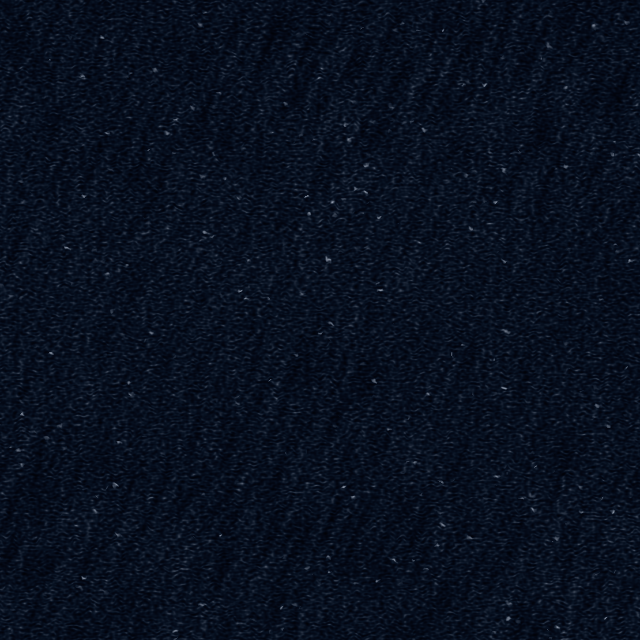
A WebGL 2 fragment shader for this texture:

```glsl
#version 300 es
precision highp float;
// Dark navy crepe cloth: fine broken ripples, slanted creases and scattered pale flecks.

uniform vec2 u_resolution;
out vec4 fragColor;

vec2 hash2(vec2 cell) {
    vec3 h = fract(cell.xyx * vec3(0.1031, 0.1030, 0.0973));
    h += dot(h, h.yzx + 33.33);
    return fract((h.xx + h.yz) * h.zy);
}

vec2 gradientAt(vec2 cell) {
    float angle = 6.2832 * hash2(cell).x;
    return vec2(cos(angle), sin(angle));
}

float gradientNoise(vec2 p) {
    vec2 i = floor(p), f = p - i;
    vec2 w = f * f * f * (f * (f * 6.0 - 15.0) + 10.0);
    float low = mix(dot(gradientAt(i), f),
                    dot(gradientAt(i + vec2(1, 0)), f - vec2(1, 0)), w.x);
    float high = mix(dot(gradientAt(i + vec2(0, 1)), f - vec2(0, 1)),
                     dot(gradientAt(i + vec2(1, 1)), f - vec2(1, 1)), w.x);
    return mix(low, high, w.y);
}

// Short ripples, mostly level, broken up by a finer thread grain
float weave(vec2 p) {
    float bend = 1.5 * gradientNoise(p * vec2(75.0, 42.0) + 17.0);
    float strength = 0.6 + 1.8 * gradientNoise(p * vec2(45.0, 60.0) + 91.0);
    float rows = strength * sin(6.2832 * (p.y * 150.0 + bend));
    vec2 tilted = p + vec2(0.0, 0.006 * gradientNoise(p * 22.0 + 9.0));
    float dashes = gradientNoise(tilted * vec2(105.0, 235.0) + 43.0);
    float grain = gradientNoise(p * vec2(170.0, 210.0) + 7.0);
    return 0.75 * rows + 3.4 * dashes + 2.5 * grain;
}

// Steep creases leaning to the right, darker than the cloth between them
float creases(vec2 p) {
    vec2 q = vec2(dot(p, vec2(0.93, -0.37)), dot(p, vec2(0.37, 0.93)));
    q.x += 0.025 * gradientNoise(p * 3.0 + 5.0);
    float depth = 0.9 + 1.0 * gradientNoise(p * 3.0 + 29.0);
    float narrow = gradientNoise(q * vec2(68.0, 11.0) + 61.0);
    float wide = gradientNoise(q * vec2(30.0, 6.0) + 13.0);
    float fold = 1.6 * narrow + 0.7 * wide;
    return depth * (min(fold, 0.0) * 1.2 + max(fold, 0.0) * 0.75);
}

// Small ragged flecks, gathered into loose groups
float flecks(vec2 p) {
    float gather = gradientNoise(p * vec2(10.0, 14.0) + 37.0);
    vec2 ragged = 0.004 * vec2(gradientNoise(p * 150.0 + 3.0),
                               gradientNoise(p * 150.0 + 77.0));
    float light = 0.0;
    for (int layer = 0; layer < 3; layer++) {
        float cells = 28.0 + 13.0 * float(layer);
        vec2 g = (p + ragged) * cells + 11.3 * float(layer);
        vec2 id = floor(g);
        vec2 trait = hash2(id + 131.0);
        vec2 center = 0.3 + 0.4 * hash2(id + 57.0);
        vec2 offset = (g - id - center) / cells;
        offset.y += offset.x * (trait.y - 0.5);
        float radius = mix(0.003, 0.0052, trait.y);
        float spot = 1.0 - smoothstep(0.0, 1.0, length(offset * vec2(0.75, 1.15)) / radius);
        float present = step(trait.x, 0.015 + 0.42 * max(gather, 0.0));
        float shine = hash2(id + 211.0).x;
        light = max(light, spot * present * mix(0.08, 0.48, shine * shine));
    }
    return light;
}

void main() {
    vec2 p = gl_FragCoord.xy / u_resolution.y;

    // Relief sets brightness on a logarithmic scale
    float broad = gradientNoise(p * 2.5 + 19.0);
    float relief = weave(p) + creases(p) + 0.3 * broad;
    float tone = 0.056 * exp(0.46 * relief) + flecks(p);

    // Navy in the shade, greyer blue in the light
    float red = max(tone - 0.04, tone * 0.4);
    float blue = tone + 0.065 * (1.0 - exp(-45.0 * tone));
    fragColor = vec4(red, tone, blue, 1.0);
}
```
